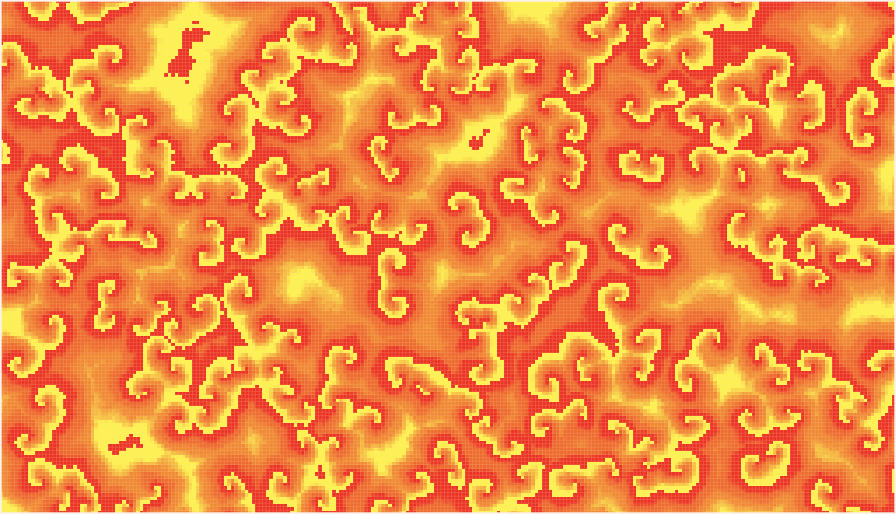
This pattern is drawn by a WebGL 1 fragment shader. Its source:

```glsl
precision highp float;
// Excitable-medium automaton: curling spiral waves in red, orange and yellow on a fine cell grid.
uniform vec2 u_resolution;

#define ROWS 147.0         // automaton cells over the canvas height
#define SPACING 0.118      // distance between spiral pairs, in canvas heights
#define EMPTY_SHARE 0.22   // share of sites without a spiral pair
#define WAVE_RISE 1.85     // cycles gained far away from a spiral core
#define WAVE_REACH 0.6     // distance over which the wave rises, in spacings
#define PHASE_OFFSET -0.58
#define WARP 0.16          // wobble of the wave fronts
#define SPECKLE 0.04       // random state change per cell
#define GRID_WIDTH 0.22    // line width, in cells
#define GRID_STRENGTH 0.25

const float TAU = 6.2831853;

vec2 hash2(vec2 p) {
  vec2 k = vec2(dot(p, vec2(127.1, 311.7)), dot(p, vec2(269.5, 183.3)));
  return fract(sin(k) * 43758.545);
}

float gradientNoise(vec2 p) {
  vec2 i = floor(p), f = fract(p);
  vec2 u = f * f * f * (f * (f * 6.0 - 15.0) + 10.0);
  vec2 e = vec2(0.0, 1.0);
  float a = dot(hash2(i) * 2.0 - 1.0, f);
  float b = dot(hash2(i + e.yx) * 2.0 - 1.0, f - e.yx);
  float c = dot(hash2(i + e.xy) * 2.0 - 1.0, f - e.xy);
  float d = dot(hash2(i + e.yy) * 2.0 - 1.0, f - e.yy);
  return mix(mix(a, b, u.x), mix(c, d, u.x), u.y);
}

// Waves on a square grid spread as octagons.
float octagonLength(vec2 v) {
  v = abs(v);
  return max(max(v.x, v.y), (v.x + v.y) * 0.7071);
}

// Phase of the medium: pairs of opposite vortices plus distance to the nearest core.
float wavePhase(vec2 p) {
  vec2 site = floor(p);
  float winding = 0.0, nearest = 4.0;
  for (int j = -2; j <= 2; j++) {
    for (int i = -2; i <= 2; i++) {
      vec2 id = site + vec2(float(i), float(j));
      vec2 shape = hash2(id + 37.0);
      if (hash2(id + 91.0).x < EMPTY_SHARE) continue;
      vec2 toCentre = p - id - mix(vec2(0.1), vec2(0.9), hash2(id));
      float turn = shape.x * TAU;
      vec2 arm = mix(0.16, 0.4, shape.y) * vec2(cos(turn), sin(turn));
      vec2 a = toCentre - arm, b = toCentre + arm;
      float fade = 1.0 - smoothstep(0.7, 1.6, length(toCentre));
      winding += fade * atan(a.y * b.x - a.x * b.y, dot(a, b)) / TAU;
      nearest = min(nearest, min(octagonLength(a), octagonLength(b)));
    }
  }
  return winding + WAVE_RISE * (1.0 - exp(-nearest / WAVE_REACH)) + PHASE_OFFSET;
}

// One cycle climbs from red through orange to yellow, then drops back to red.
vec3 stateColor(float s) {
  vec3 red = vec3(0.92, 0.19, 0.14);
  vec3 vermilion = vec3(0.93, 0.41, 0.18);
  vec3 orange = vec3(0.94, 0.53, 0.2);
  vec3 amber = vec3(0.96, 0.74, 0.25);
  vec3 yellow = vec3(0.99, 0.95, 0.31);
  vec3 c = mix(red, vermilion, smoothstep(0.19, 0.34, s));
  c = mix(c, orange, smoothstep(0.42, 0.57, s));
  c = mix(c, amber, smoothstep(0.64, 0.76, s));
  return mix(c, yellow, smoothstep(0.75, 0.85, s));
}

// Integral of the grid line profile, for exact box filtering.
vec2 lineIntegral(vec2 x) {
  return floor(x) * GRID_WIDTH + min(fract(x), GRID_WIDTH);
}

void main() {
  vec2 cellPos = gl_FragCoord.xy / u_resolution.y * ROWS;
  vec2 cell = floor(cellPos);

  // State of this cell
  vec2 p = (cell + 0.5) / (ROWS * SPACING) + 5.0;
  vec2 wobble = vec2(gradientNoise(p * 2.3), gradientNoise(p * 2.3 + 40.0));
  float phase = wavePhase(p + WARP * wobble);
  phase += 0.25 * gradientNoise(p * 0.6 + 17.0) + 0.08 * gradientNoise(p * 4.0);
  phase += SPECKLE * (hash2(cell).x - 0.5);
  vec3 color = stateColor(fract(phase));

  // Pale grid lines
  float pixel = ROWS / u_resolution.y;
  vec2 cover = (lineIntegral(cellPos + 0.5 * pixel) - lineIntegral(cellPos - 0.5 * pixel)) / pixel;
  float grid = 1.0 - (1.0 - cover.x) * (1.0 - cover.y);
  color = mix(color, vec3(1.0, 0.86, 0.66), GRID_STRENGTH * grid);

  // Thin pale frame
  vec2 border = min(gl_FragCoord.xy, u_resolution - gl_FragCoord.xy) / u_resolution.y;
  float frame = 1.0 - smoothstep(0.0017, 0.0051, min(border.x, border.y));
  gl_FragColor = vec4(mix(color, vec3(0.99, 0.95, 0.93), frame), 1.0);
}
```
